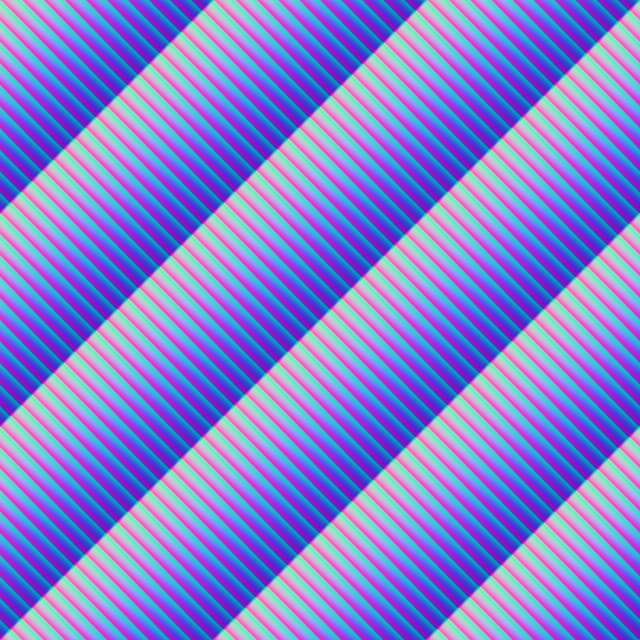
This texture map is drawn by a WebGL 1 fragment shader. Its source:

```glsl
precision highp float;
// Tangent-space normal map of twisted cord: diagonal rolls built from fine crossing fibres.

uniform vec2 u_resolution;

#define TILES 3.0          // repeats across and down
#define FIBRES 10.0        // fibres along each tile edge
#define ROLL_SLOPE 1.35    // steepness at the rim of a roll
#define FIBRE_SLOPE 2.8    // steepness at the rim of a fibre
#define FIBRE_CURVE 0.4    // 0 = even arc, 1 = flat top with steep rims
#define ROLL_SEAM 0.012    // softness of the seam, as a share of a roll
#define FIBRE_SEAM 0.10    // softness of the groove, as a share of a fibre

// Signed slope of a convex ridge: +1 at its start, -1 at its end, eased to 0 in the seam.
float ridgeSlope(float phase, float seam) {
  float f = fract(phase);
  float rim = min(f, 1.0 - f);
  return (1.0 - 2.0 * f) * smoothstep(0.0, seam, rim);
}

void main() {
  vec2 uv = gl_FragCoord.xy / u_resolution;
  float pixel = 1.0 / min(u_resolution.x, u_resolution.y);

  // Rolls climb to the upper right; fibres run across them.
  float rollPhase = TILES * (uv.x - uv.y);
  float fibrePhase = TILES * FIBRES * (uv.x + uv.y);

  // Seams never get thinner than about a pixel.
  float rollSeam = max(ROLL_SEAM, TILES * 1.414 * pixel);
  float fibreSeam = max(FIBRE_SEAM, TILES * FIBRES * 1.414 * pixel);

  float roll = ROLL_SLOPE * ridgeSlope(rollPhase, rollSeam);
  float fibre = ridgeSlope(fibrePhase, fibreSeam);
  fibre = FIBRE_SLOPE * mix(fibre, fibre * fibre * fibre, FIBRE_CURVE);

  // Combine both diagonal slopes and encode the unit normal as colour.
  vec2 slope = (roll * vec2(1.0, 1.0) + fibre * vec2(1.0, -1.0)) * 0.7071;
  vec3 normal = normalize(vec3(slope, 1.0));
  gl_FragColor = vec4(0.5 + 0.5 * normal, 1.0);
}
```
